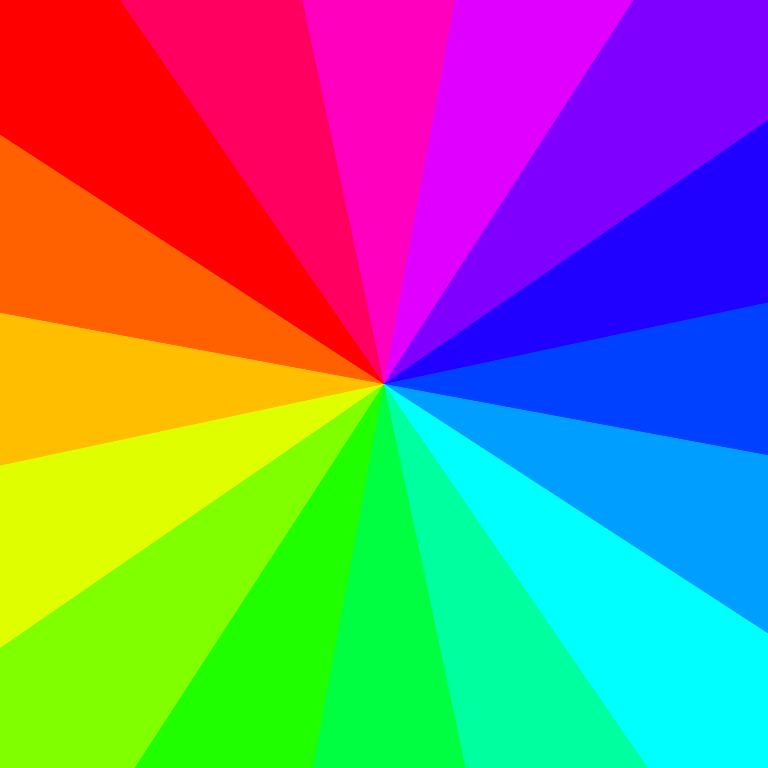
Write a WebGL 1 fragment shader that draws this background.

```glsl
precision highp float;
// A pinwheel of sixteen flat, fully saturated wedges around the centre.
// The polar angle is cut into equal steps, and each step picks a hue;
// neighbouring wedges are blended across about one pixel at their edge.

uniform vec2 u_resolution;

const float TAU = 6.283185;
const float WEDGES = 16.0;
const float FIRST_EDGE = -10.5 / 360.0; // turns, counterclockwise from +x
const float FIRST_HUE = 0.625;          // blue wedge pointing right

// Pure spectral colour for a hue given in turns
vec3 hueColor(float hue) {
  vec3 ramp = abs(fract(hue + vec3(0.0, 2.0, 1.0) / 3.0) * 6.0 - 3.0);
  return clamp(ramp - 1.0, 0.0, 1.0);
}

vec3 wedgeColor(float index) {
  return hueColor(FIRST_HUE + index / WEDGES);
}

// Wedge colours at p, with edges softened over the given length
vec3 pinwheel(vec2 p, float softness) {
  float turn = atan(p.y, p.x) / TAU;
  float position = (turn - FIRST_EDGE) * WEDGES;
  float edge = floor(position + 0.5);

  // Convert the edge length to wedge units at this radius
  float radius = max(length(p), 0.0001);
  float halfWidth = min(0.5 * softness * WEDGES / (TAU * radius), 0.5);
  float blend = smoothstep(-halfWidth, halfWidth, position - edge);

  return mix(wedgeColor(edge - 1.0), wedgeColor(edge), blend);
}

void main() {
  float size = min(u_resolution.x, u_resolution.y);
  vec2 p = (gl_FragCoord.xy - 0.5 * u_resolution) / size;
  gl_FragColor = vec4(pinwheel(p, 1.0 / size), 1.0);
}
```
